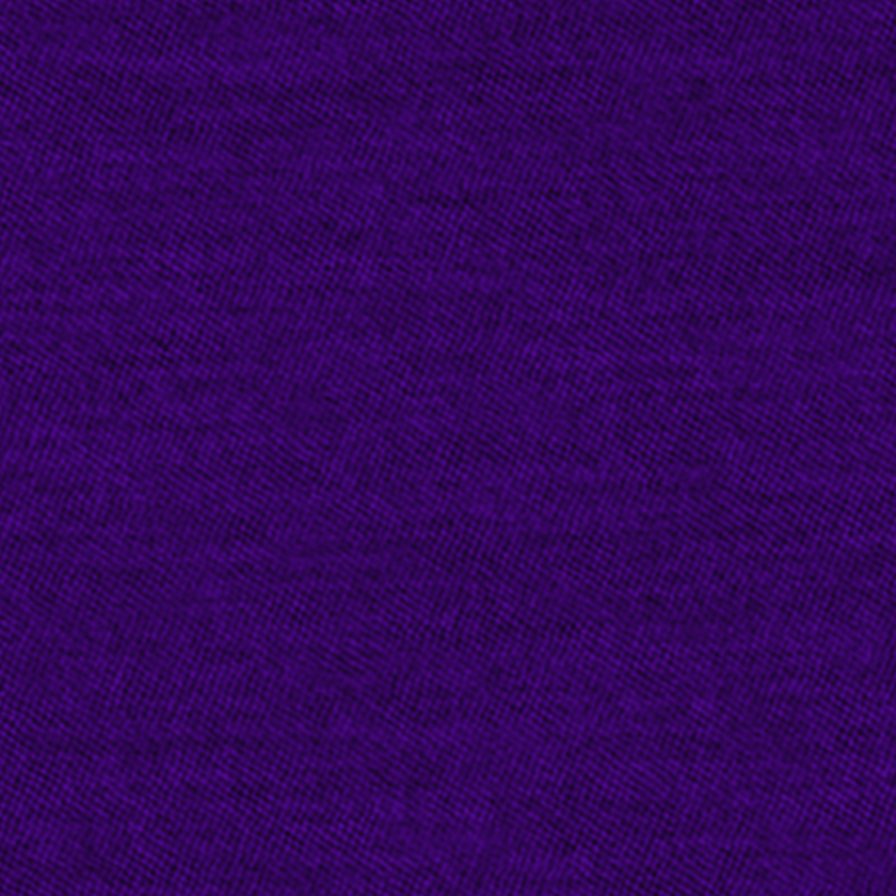
This texture is drawn by a WebGL 2 fragment shader. Its source:

```glsl
#version 300 es
precision highp float;
// Fine violet twill cloth: slanted ribs falling to the right, cut into
// small uneven beads by a steep crossing wave, then roughened with fibre
// grain and faint horizontal streaks of uneven yarn.

uniform vec2 u_resolution;
out vec4 fragColor;

const float TAU = 6.28319;

float hash(vec2 cell) {
    vec3 q = fract(cell.xyx * 0.1031);
    q += dot(q, q.yzx + 33.33);
    return fract((q.x + q.y) * q.z);
}

// Smooth value noise centred on zero
float noise(vec2 p) {
    vec2 cell = floor(p);
    vec2 f = fract(p);
    f = f * f * (3.0 - 2.0 * f);
    float low = mix(hash(cell), hash(cell + vec2(1, 0)), f.x);
    float high = mix(hash(cell + vec2(0, 1)), hash(cell + vec2(1, 1)), f.x);
    return mix(low, high, f.y) - 0.5;
}

// Brightness of the weave, as offsets around the mean tone
float weave(vec2 p) {
    // Yarns wander along their rows, and single stitches sit unevenly
    vec2 rows = vec2(noise(p * vec2(11, 95) + 17.0),
                     noise(p * vec2(24, 18) + 51.0));
    vec2 stitches = vec2(noise(p * 70.0 + 33.0), noise(p * 66.0 + 77.0));
    vec2 q = p + rows * vec2(0.0026, 0.0024) + stitches * 0.0022;

    // Twill ribs and the steep crossing wave that beads them
    float ribs = sin(TAU * dot(q, vec2(61, 89)));
    float beads = sin(TAU * dot(q, vec2(98, -40)));
    float ribStrength = 0.049 + 0.07 * noise(p * vec2(18, 30) + 83.0);
    float beadStrength = 0.045 + 0.06 * noise(p * vec2(22, 34) + 29.0);
    return ribs * ribStrength + beads * beadStrength;
}

// Slow shading, thin streaks along the weft and faint ones along the warp
float yarnTone(vec2 p) {
    float streaks = 0.07 * noise(p * vec2(8, 130) + 7.0)
                  + 0.022 * noise(p * vec2(4, 45) + 63.0);
    float warp = 0.02 * noise(p * vec2(110, 6) + 41.0);
    float shading = 0.016 * noise(p * vec2(4, 7) + 95.0);
    return streaks + warp + shading;
}

// Fibre grain: specks stretched along the ribs, plus a finer even grain
float fibreGrain(vec2 p) {
    vec2 along = vec2(dot(p, vec2(0.82, -0.57)), dot(p, vec2(0.57, 0.82)));
    return 0.12 * noise(along * vec2(120, 175) + 111.0)
         + 0.12 * noise(p * 200.0 + 73.0);
}

void main() {
    vec2 p = gl_FragCoord.xy / u_resolution.y;
    float tone = 0.358 + weave(p) + yarnTone(p) + fibreGrain(p);
    tone = clamp(tone, 0.17, 0.56);

    // Tone is the blue level; red follows it, green barely lifts
    float light = (tone - 0.25) / 0.22;
    vec3 colour = vec3(mix(0.14, 0.26, light),
                       0.018 + 0.012 * smoothstep(0.5, 1.2, light),
                       tone);
    fragColor = vec4(colour, 1.0);
}
```
